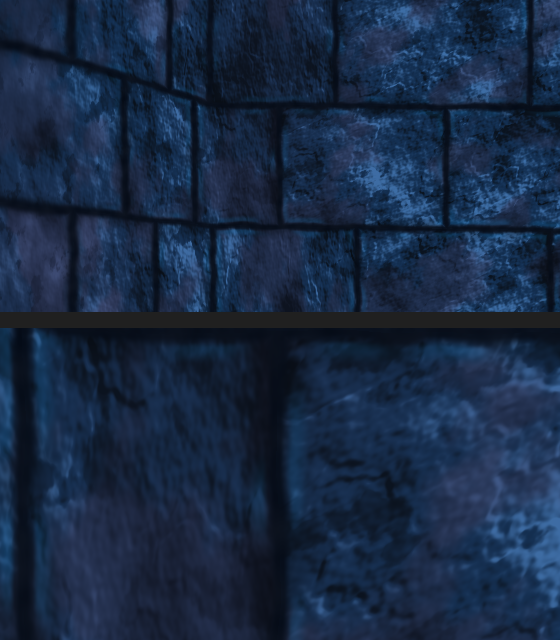
Top, the full canvas; bottom, a detail of the centre.
Write a WebGL 1 fragment shader that draws this texture.

```glsl
precision highp float;
// Rough plastered block wall, bent at a corner, under dim blue light.
uniform vec2 u_resolution;

float hash(vec2 p) {
  return fract(sin(dot(p, vec2(127.1, 311.7))) * 43758.55);
}

vec2 gradient(vec2 cell) {
  float angle = 6.28318 * hash(cell);
  return vec2(cos(angle), sin(angle));
}

float noise(vec2 p) {
  vec2 i = floor(p), f = p - i;
  vec2 w = f * f * f * (f * (f * 6.0 - 15.0) + 10.0);
  float a = dot(gradient(i), f);
  float b = dot(gradient(i + vec2(1, 0)), f - vec2(1, 0));
  float c = dot(gradient(i + vec2(0, 1)), f - vec2(0, 1));
  float d = dot(gradient(i + vec2(1, 1)), f - vec2(1, 1));
  return 1.4 * mix(mix(a, b, w.x), mix(c, d, w.x), w.y);
}

// Octaves keep the axes, so a stretched domain gives stretched grain
float fbm(vec2 p, float gain) {
  float sum = 0.0, amp = 0.5;
  for (int i = 0; i < 5; i++) {
    sum += amp * noise(p);
    p = mat2(1.96, 0.45, -0.45, 1.96) * p + 7.3;
    amp *= gain;
  }
  return sum;
}

// Lumpy stone with sharp-edged flakes of plaster
float relief(vec2 p, float blur) {
  float gain = mix(0.54, 0.40, blur);
  float lumps = fbm(p * 7.0, gain);
  float flakes = fbm(p * 5.0 + 31.0, gain);
  float soft = 0.04 + 0.12 * blur;
  return lumps + 0.15 * smoothstep(-soft, soft, flakes)
               + 0.10 * smoothstep(0.18 - soft, 0.18 + soft, flakes);
}

void main() {
  vec2 p = vec2(gl_FragCoord.x, u_resolution.y - gl_FragCoord.y) / u_resolution.y;
  float bend = max(0.668 - p.x, 0.0);
  float blur = smoothstep(0.08, 0.62, bend);
  vec2 wobbled = p + 0.006 * vec2(noise(p * 13.0), noise(p * 11.0 + 40.0));

  // Courses: level on the right, tilted left of the corner
  float upper = 0.336 + 0.008 * (p.x - 0.668) - 0.36 * bend + 0.11 * bend * bend;
  float lower = 0.724 + 0.012 * (p.x - 0.668) - 0.10 * bend;
  float row = step(upper, wobbled.y) + step(lower, wobbled.y);
  vec3 pick = vec3(equal(vec3(row), vec3(0, 1, 2)));
  float bedGap = min(abs(wobbled.y - upper), abs(wobbled.y - lower));

  // Blocks: even pitch on the right, widening away from the corner on the left
  float corner = dot(pick, vec3(0.673, 0.624, 0.682));
  float pitch = dot(pick, vec3(0.625, 0.535, 0.619));
  float along = (wobbled.x - dot(pick, vec3(1.075, 0.895, 1.145))) / pitch;
  float side = corner - wobbled.x;
  float nearest = dot(pick, vec3(0.129, 0.224, 0.184));
  float power = dot(pick, vec3(0.56, 0.60, 0.78));
  float turn = pow(max(side, 0.0) / nearest, power);
  float leftGap = abs(side - nearest * pow(floor(turn + 0.5), 1.0 / power));
  float rightGap = min(abs(side), pitch * abs(along - floor(along + 0.5)));
  float headGap = side > 0.0 ? leftGap : rightGap;
  float id = side > 0.0 ? floor(turn) : 9.0 + floor(along);
  float gap = min(bedGap, headGap);

  // Grain: upright near the bend, slanting up to the right beyond it
  vec2 q = p + vec2(id * 2.7, row * 3.9);
  q = id < 8.5 ? q * vec2(1.35, 0.72) : vec2(q.x * 0.95, 1.1 * q.y + 0.45 * q.x);

  // Stone surface, lit from the upper right; bare violet plaster is smoother
  float bare = smoothstep(-0.06, 0.16, fbm(q * 3.8 + 90.0, 0.5));
  float h = relief(q, blur);
  float slope = h - relief(q + vec2(0.005, -0.004), blur);
  float patches = fbm(q * 3.6 + 17.0, 0.55);
  float pits = smoothstep(0.14, 0.30, fbm(q * 10.0 + 63.0, 0.55)) * (1.0 - 0.4 * bare);
  float tone = 0.47 + 0.70 * patches + 0.24 * h + (2.5 - 1.2 * bare) * slope;
  tone += 0.10 * (hash(vec2(id, row) + 2.0) - 0.5);
  tone *= 1.0 - 0.5 * pits;

  // Broad light: shadow past the corner and in the upper left
  vec2 shade = (p - vec2(0.86, 0.18)) / vec2(0.26, 0.60);
  float shadow = exp(-dot(shade, shade));
  float glow = (1.0 - 0.42 * shadow) * mix(0.62, 1.0, smoothstep(0.0, 0.36, p.x + 0.35 * p.y));
  tone = clamp(tone * glow, 0.0, 1.0);

  vec3 color = mix(vec3(0.04, 0.075, 0.12), vec3(0.075, 0.185, 0.32), smoothstep(0.0, 0.46, tone));
  color = mix(color, vec3(0.24, 0.43, 0.65), smoothstep(0.42, 0.98, tone));

  // Violet plaster, warmer in the shadow and the lower left
  float warm = smoothstep(0.75, 0.1, length(p - vec2(0.0, 0.95)));
  float violet = clamp(0.55 * bare + 0.35 * shadow + 0.4 * warm, 0.0, 0.8);
  vec3 plaster = vec3(0.06, 0.075, 0.13) + vec3(0.22, 0.23, 0.34) * tone;
  color = mix(color, plaster, violet);

  // Blue rims beside the joints, then the dark joints themselves
  float rim = smoothstep(0.009, 0.017, gap) * smoothstep(0.036, 0.018, gap);
  rim *= smoothstep(-0.2, 0.35, noise(p * 9.0 + 5.0)) * glow * (1.0 - blur);
  color += rim * vec3(0.02, 0.13, 0.20);
  color *= mix(0.66, 1.0, smoothstep(0.0, 0.05, gap));
  float width = 0.014 + 0.016 * blur + 0.004 * noise(p * 24.0);
  float joint = 1.0 - smoothstep(0.003, width, gap);
  vec3 mortar = vec3(0.03, 0.055, 0.10) + 0.02 * noise(p * 30.0);
  color = mix(color, mortar, 0.9 * joint);

  gl_FragColor = vec4(color, 1.0);
}
```
